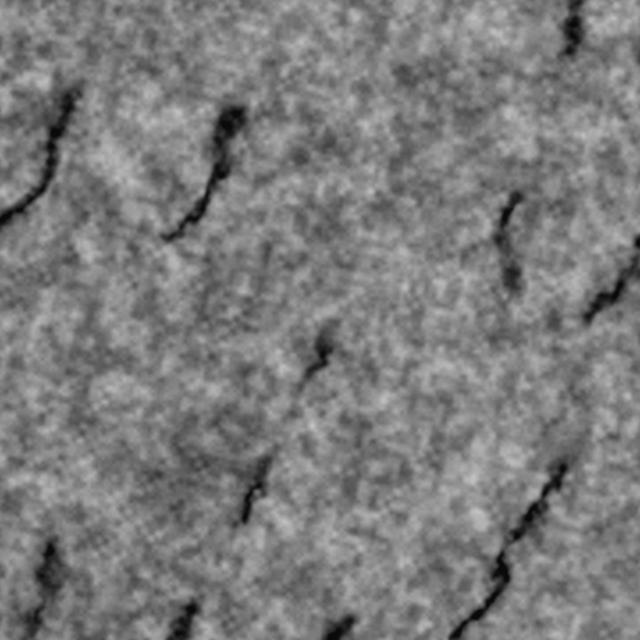
A Shadertoy shader for this texture:

```glsl
// Grey weathered stone: soft mottled grain crossed by broken dark cracks.
// The grain sums rotated octaves of value noise; each crack is a wandering
// slanted line whose depth is gated by noise along its length.

const float MEAN_GREY = 0.502;
const float CRACK_DEPTH = 0.42;
const float CRACK_WIDTH = 0.013;
const float CRACK_SLOPE = 0.43;    // sideways run per unit of height
const float CRACK_SPACING = 0.26;
const float FIRST_CRACK = -0.04;   // position at half height
const int CRACK_COUNT = 5;

float hash(vec2 p) {
    return fract(sin(dot(p, vec2(127.1, 311.7))) * 43758.5453);
}

float valueNoise(vec2 p) {
    vec2 cell = floor(p);
    vec2 f = fract(p);
    f = f * f * (3.0 - 2.0 * f);
    float low = mix(hash(cell), hash(cell + vec2(1.0, 0.0)), f.x);
    float high = mix(hash(cell + vec2(0.0, 1.0)), hash(cell + 1.0), f.x);
    return mix(low, high, f.y);
}

// Noise centred on zero
float signedNoise(vec2 p) {
    return valueNoise(p) - 0.5;
}

vec2 rotate(vec2 p, float angle) {
    float c = cos(angle), s = sin(angle);
    return vec2(c * p.x - s * p.y, s * p.x + c * p.y);
}

// Broad clouds, main blobs, fine grain and a faint upright weave
float stoneGrain(vec2 p) {
    float grain = 0.08 * signedNoise(rotate(p, 0.4) * 6.0 + 3.0);
    grain += 0.15 * signedNoise(rotate(p, 0.9) * 20.0 + 11.0);
    grain += 0.24 * signedNoise(rotate(p, -0.5) * 44.0 + 29.0);
    grain += 0.20 * signedNoise(rotate(p, 0.25) * 90.0 + 47.0);
    grain += 0.06 * signedNoise(p * 180.0 + 71.0);
    return grain;
}

// Darkness of the cracks, 0 to 1; strong and faint ones alternate
float cracks(vec2 p) {
    float roughness = 0.014 * signedNoise(p * 48.0 + 90.0)
                    + 0.008 * signedNoise(p * 95.0 + 33.0);
    float darkness = 0.0;
    for (int i = 0; i < CRACK_COUNT; i++) {
        float row = 17.0 * float(i) + 5.0;
        float faint = mod(float(i), 2.0);

        // Wandering centre line
        float centre = FIRST_CRACK + CRACK_SPACING * float(i)
                     + CRACK_SLOPE * (p.y - 0.5);
        centre += 0.13 * signedNoise(vec2(p.y * 4.0, row));
        centre += 0.03 * signedNoise(vec2(p.y * 14.0, row + 3.0));
        float dist = (p.x - centre) * 0.92 + roughness;

        // Gaps along the length, fewer towards the top
        float threshold = mix(0.42, 0.58, faint) - 0.15 * (p.y - 0.5);
        float along = valueNoise(vec2(p.y * 9.0, row + 7.0));
        float presence = smoothstep(threshold, threshold + 0.2, along);

        float width = CRACK_WIDTH
                    * (0.7 + 0.6 * valueNoise(vec2(p.y * 16.0, row + 11.0)));
        float line = exp(-dist * dist / (width * width));
        darkness = max(darkness, presence * line);
    }
    return darkness;
}

void mainImage(out vec4 fragColor, in vec2 fragCoord) {
    vec2 p = fragCoord / iResolution.y;
    float grey = MEAN_GREY + stoneGrain(p) - CRACK_DEPTH * cracks(p);
    fragColor = vec4(vec3(clamp(grey, 0.04, 1.0)), 1.0);
}
```
